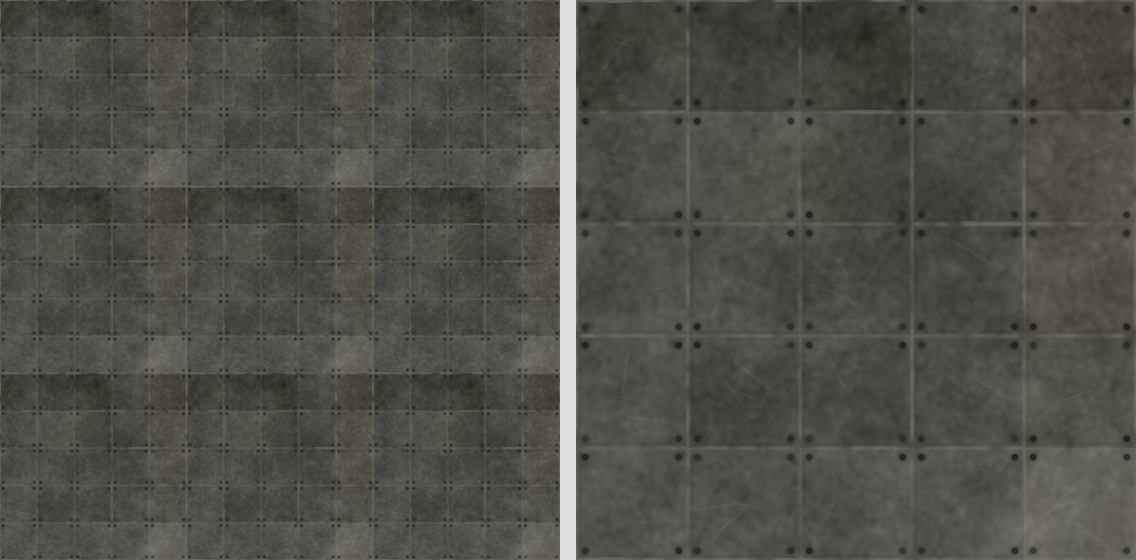
Left: the whole. Right: its middle third, enlarged.
Give the GLSL for this texture, as a WebGL 1 fragment shader.

```glsl
precision highp float;
// Worn riveted metal plates: a 5 by 5 block of grimy plates, tiled 3 by 3.

uniform vec2 u_resolution;

#define BLOCKS 3.0
#define PLATES 5.0
#define SEAM_WIDTH 0.016
#define RIVET_INSET 0.082
#define RIVET_RADIUS 0.031
#define GRIME 0.165
#define GRAIN 0.045
#define PLATE_CONTRAST 0.034
#define COOL_STEEL vec3(0.280, 0.287, 0.271)
#define WARM_STEEL vec3(0.314, 0.303, 0.262)
#define SEAM_COLOR vec3(0.430, 0.435, 0.380)
#define RIVET_COLOR vec3(0.135, 0.140, 0.130)

float hash(vec2 p) {
  vec3 q = fract(vec3(p.xyx) * vec3(0.1031, 0.1030, 0.0973));
  q += dot(q, q.yzx + 33.33);
  return fract((q.x + q.y) * q.z);
}

// Cellular noise: soft light and dark spots, one per cell, wrapping at period
float spots(vec2 p, float period, float seed) {
  vec2 cell = floor(p);
  float sum = 0.0;
  for (int j = -1; j <= 1; j++) {
    for (int i = -1; i <= 1; i++) {
      vec2 corner = cell + vec2(float(i), float(j));
      vec2 id = mod(corner, period) + seed;
      vec2 d = p - corner - vec2(hash(id + 17.3), hash(id + 41.7));
      float w = max(1.0 - dot(d, d), 0.0);
      sum += (hash(id) - 0.5) * w * w;
    }
  }
  return sum;
}

// Octaves of spots that repeat with the block
float grime(vec2 p, float seed) {
  float sum = 0.0;
  float weight = 0.36;
  float scale = 1.0;
  for (int i = 0; i < 5; i++) {
    sum += weight * spots(p * scale, PLATES * scale, seed + float(i) * 7.0);
    scale *= 2.0;
    weight *= 0.86;
  }
  return sum;
}

float segmentDistance(vec2 p, vec2 a, vec2 b) {
  vec2 ab = b - a;
  return length(p - a - ab * clamp(dot(p - a, ab) / dot(ab, ab), 0.0, 1.0));
}

// Faint straight scratches, placed at random inside each plate
float scratches(vec2 q, vec2 plate, float pixel) {
  float sum = 0.0;
  for (int i = 0; i < 4; i++) {
    vec2 id = plate + float(i) * 13.0 + 5.0;
    vec2 middle = 0.25 + 0.5 * vec2(hash(id), hash(id + 3.1));
    float angle = 6.2832 * hash(id + 8.4);
    vec2 reach = vec2(cos(angle), sin(angle)) * mix(0.06, 0.22, hash(id + 2.6));
    float d = segmentDistance(q, middle - reach, middle + reach);
    sum += hash(id + 6.2) * (1.0 - smoothstep(0.003, 0.009 + pixel, d));
  }
  return sum;
}

void main() {
  float pixel = BLOCKS * PLATES / u_resolution.y;
  vec2 p = gl_FragCoord.xy / u_resolution * BLOCKS * PLATES;
  vec2 q = fract(p);
  vec2 plate = mod(floor(p), PLATES);
  vec2 edge = min(q, 1.0 - q);

  // Steel tint: warm pale last column, dark top row, pale bottom row
  float stain = grime(p, 3.0);
  float rust = spots(p, PLATES, 61.0) + 0.5 * spots(p * 2.0, PLATES * 2.0, 83.0);
  vec2 last = step(PLATES - 1.5, plate);
  vec2 first = 1.0 - step(0.5, plate);
  float warmth = 0.3 * hash(plate + 29.0) + 0.65 * last.x + 0.25 * last.y - 0.2 * first.x + 0.4 * rust;
  vec3 color = mix(COOL_STEEL, WARM_STEEL, clamp(warmth, 0.0, 1.0));
  color += PLATE_CONTRAST * (hash(plate + 11.0) - 0.5);
  color += 0.042 * first.y - 0.046 * last.y + 0.026 * last.x + 0.008 * first.x;
  color += 0.007 * cos(6.2832 * p.x / PLATES);
  color += GRIME * stain + GRAIN * spots(p * 20.0, PLATES * 20.0, 19.0);
  color += 0.035 * scratches(q, plate, pixel);

  // Worn seams: a pale chipped line in a soft halo, strongest around the block
  vec2 line = mod(floor(p + 0.5), PLATES);
  vec2 wear = vec2(hash(vec2(line.x, plate.y) + 47.0), hash(vec2(plate.x, line.y) + 71.0));
  wear = 0.3 + 0.25 * wear + 0.25 * (1.0 - step(0.5, line));
  wear.x += 0.15 * step(PLATES - 1.5, line.x);
  float chips = clamp(0.75 + 2.0 * spots(p * 8.0, PLATES * 8.0, 97.0), 0.1, 1.3);
  vec2 wobble = edge + 0.02 * stain;
  vec2 seam = 1.0 - smoothstep(SEAM_WIDTH - 0.5 * pixel, SEAM_WIDTH + 0.7 * pixel, wobble);
  vec2 halo = exp(-edge * 14.0) * wear;
  vec2 groove = 1.0 - smoothstep(0.0, 0.6 * pixel + 0.02, abs(q - 0.035));
  color += 0.045 * max(halo.x, halo.y) * chips - 0.018 * max(groove.x, groove.y);
  color = mix(color, SEAM_COLOR, clamp(max(seam.x * wear.x, seam.y * wear.y) * chips, 0.0, 0.8));

  // A rivet in every plate corner, some more sunken than others
  vec2 corner = mod(floor(p * 2.0), PLATES * 2.0);
  float d = length(edge - RIVET_INSET);
  float rivet = 1.0 - smoothstep(RIVET_RADIUS - 0.6 * pixel, RIVET_RADIUS + 0.6 * pixel, d);
  float shade = 1.0 - smoothstep(RIVET_RADIUS, RIVET_RADIUS * 2.4, d);
  color *= 1.0 - 0.10 * shade;
  color = mix(color, RIVET_COLOR, rivet * mix(0.55, 1.0, hash(corner + 53.0)));

  gl_FragColor = vec4(clamp(color, 0.0, 1.0), 1.0);
}
```
